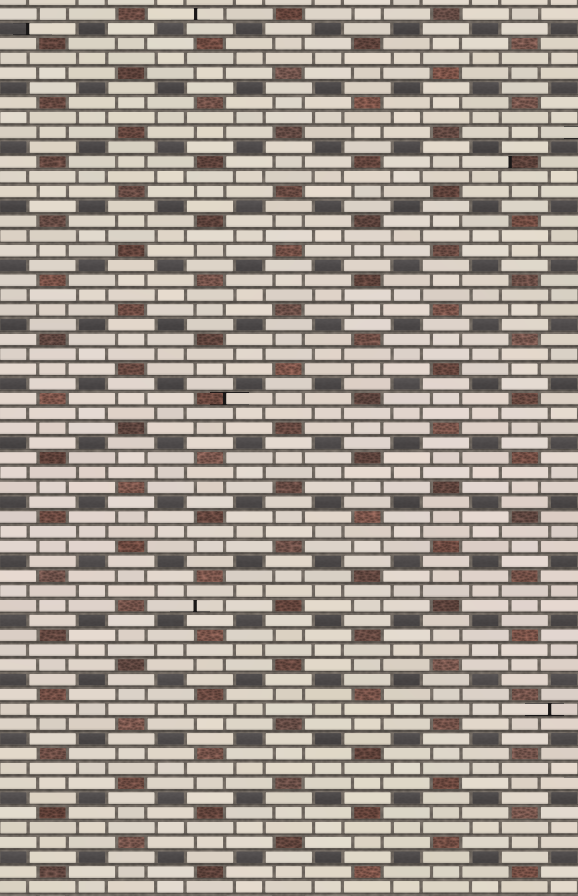
This texture is drawn by a Shadertoy shader. Its source:

```glsl
// Cream brick wall in Flemish bond, with red and charcoal headers in a diagonal rhythm.
#define ROWS 60.57        // courses over the canvas height
#define BOND 5.32         // header + stretcher length, in course heights
#define HEADER 1.76       // header length
#define JOINT vec2(0.22, 0.21)
#define START vec2(0.668, 0.55)
#define CREAM vec3(0.875, 0.835, 0.79)
#define RED vec3(0.45, 0.30, 0.26)
#define CHARCOAL vec3(0.285, 0.27, 0.27)
#define MORTAR vec3(0.435, 0.405, 0.375)
#define GAP vec3(0.10, 0.09, 0.09)

float hash(vec2 p) {
    return fract(sin(dot(p, vec2(127.1, 311.7))) * 4375.85);
}

// Distance to the nearest scattered point
float cellular(vec2 p) {
    vec2 cell = floor(p), f = p - cell;
    float nearest = 2.0;
    for (int j = -1; j <= 1; j++)
    for (int i = -1; i <= 1; i++) {
        vec2 o = vec2(i, j);
        vec2 seed = vec2(hash(cell + o), hash(cell + o + 37.3));
        nearest = min(nearest, length(o + seed - f));
    }
    return nearest;
}

float roundedBox(vec2 p, vec2 halfSize, float r) {
    vec2 q = abs(p) - halfSize + r;
    return length(max(q, 0.0)) + min(max(q.x, q.y), 0.0) - r;
}

void mainImage(out vec4 fragColor, in vec2 fragCoord) {
    float pixel = ROWS / iResolution.y;
    vec2 p = vec2(fragCoord.x, iResolution.y - fragCoord.y) * pixel;

    // Course: 0 plain, 1 red, 2 charcoal, 3 red shifted by one bond
    float row = floor(p.y + START.y);
    float kind = mod(row, 4.0);
    float odd = mod(row, 2.0);
    float y = p.y + START.y - row - 0.5;

    // Position along the course, measured from the nearest header
    float along = p.x / BOND - START.x + 0.5 * (1.0 - odd);
    along += 0.008 * (hash(vec2(row, 5.0)) - 0.5);
    float n = floor(along + 0.5);
    float x = (along - n) * BOND;
    float side = x < 0.0 ? -1.0 : 1.0;
    bool header = abs(x) < 0.5 * (HEADER + JOINT.x);

    // Brick outline
    float len = header ? HEADER : BOND - HEADER - 2.0 * JOINT.x;
    vec2 local = vec2(header ? x : x - side * 0.5 * BOND, y);
    vec2 id = vec2(header ? n : n + 0.5 * side, row);
    float rnd = hash(id);
    vec2 size = vec2(len, 1.0 - JOINT.y - 0.04 * hash(id + 9.0));
    float d = roundedBox(local, 0.5 * size, 0.06);
    float face = 1.0 - smoothstep(-0.6 * pixel, 0.6 * pixel, d);

    // Cream glaze: slow tint drift, brick variation, soft lower edge
    float drift = sin(p.y * 0.13 + sin(p.x * 0.09)) + 0.6 * sin(p.x * 0.21 - p.y * 0.07);
    vec3 brick = CREAM + vec3(-0.004, 0.004, -0.007) * drift;
    brick += 0.05 * (rnd - 0.5) + vec3(0.012, 0.0, -0.012) * (hash(id + 3.0) - 0.5);
    brick *= 1.0 - 0.10 * smoothstep(0.22, 0.42, y);

    // Coloured headers
    float grain = cellular(p * vec2(3.2, 5.5));
    bool isRed = odd > 0.5 && mod(n + 0.5 * (kind - 1.0), 2.0) > 0.5;
    if (header && isRed) {
        brick = RED * (0.85 + 0.3 * rnd) * (0.72 + 0.55 * grain);
        brick = mix(brick, vec3(dot(brick, vec3(0.333))), 0.3 * hash(id + 7.0));
    } else if (header && kind == 2.0) {
        brick = CHARCOAL * (0.93 + 0.14 * rnd + 0.08 * (grain - 0.5));
        brick += 0.04 * smoothstep(0.2, -0.4, y);
    }

    // Mortar with shade under the bricks and a few open vertical joints
    vec3 mortar = MORTAR * (0.9 + 0.25 * cellular(p * 2.3));
    mortar *= 1.0 - 0.22 * smoothstep(0.36, 0.42, y);
    float open = step(0.985, hash(vec2(n + 0.25 * side, row + 61.0)));
    open *= step(abs(y), 0.42);
    mortar = mix(mortar, GAP, open);

    fragColor = vec4(clamp(mix(mortar, brick, face), 0.0, 1.0), 1.0);
}
```
